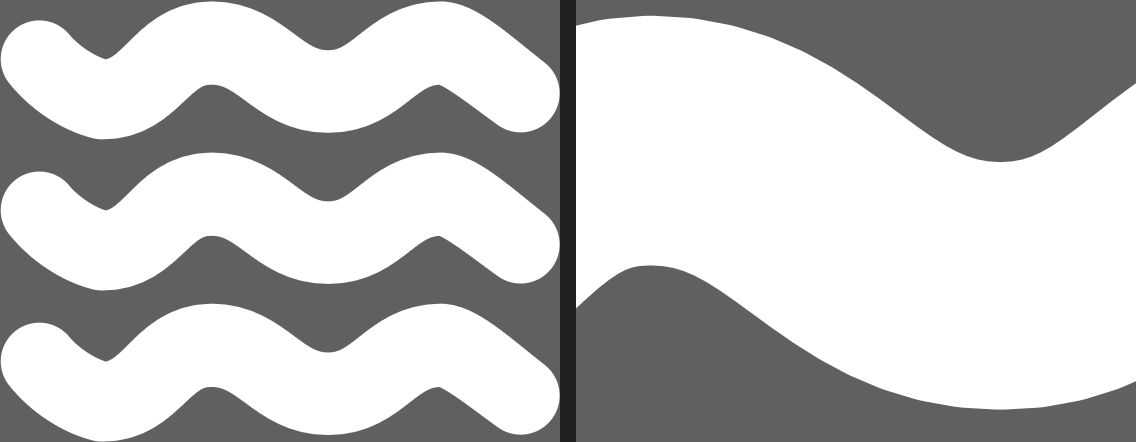
Left: the whole. Right: its middle third, enlarged.
Write a Shadertoy shader that draws this pattern.

```glsl
#define CANVAS vec2(768.0, 606.0)
#define ROW_PITCH 207.2
#define SEGMENTS 16
#define BEND 70.0
#define BACKGROUND vec3(0.376)
#define WAVE_COLOR vec3(1.0)

// Signed distance to a capsule; knots hold position in xy and radius in z
float capsule(vec2 p, vec3 a, vec3 b) {
    vec2 axis = b.xy - a.xy;
    float t = clamp(dot(p - a.xy, axis) / dot(axis, axis), 0.0, 1.0);
    return length(p - a.xy - axis * t) - mix(a.z, b.z, t);
}

// Cubic Bezier between two knots, with handles relative to each knot
vec3 curvePoint(vec3 a, vec2 handleA, vec3 b, vec2 handleB, float t) {
    float s = 1.0 - t;
    vec2 pos = s * s * s * a.xy + 3.0 * s * s * t * (a.xy + handleA)
             + 3.0 * s * t * t * (b.xy + handleB) + t * t * t * b.xy;
    return vec3(pos, mix(a.z, b.z, t));
}

float curve(vec2 p, vec3 a, vec2 handleA, vec3 b, vec2 handleB) {
    float dist = 1e5;
    vec3 from = a;
    for (int i = 1; i <= SEGMENTS; i++) {
        vec3 to = curvePoint(a, handleA, b, handleB, float(i) / float(SEGMENTS));
        dist = min(dist, capsule(p, from, to));
        from = to;
    }
    return dist;
}

// One thick wavy band with round ends, y pointing down
float wave(vec2 p) {
    vec3 start   = vec3( 54.0,  81.0, 53.0);
    vec3 valley1 = vec3(140.0, 136.5, 54.5);
    vec3 crest1  = vec3(290.0,  59.0, 57.0);
    vec3 valley2 = vec3(450.0, 125.5, 56.5);
    vec3 crest2  = vec3(605.0,  59.0, 57.0);
    vec3 end     = vec3(714.0, 128.0, 53.5);
    vec2 bend = vec2(BEND, 0.0);

    float d = curve(p, start, vec2(22.0, 27.0), valley1, vec2(-30.0, -7.0));
    d = min(d, curve(p, valley1, bend, crest1, -bend));
    d = min(d, curve(p, crest1, bend, valley2, -bend));
    d = min(d, curve(p, valley2, bend, crest2, -bend));
    return min(d, curve(p, crest2, vec2(24.0, 0.0), end, vec2(-44.0, -33.0)));
}

void mainImage(out vec4 fragColor, in vec2 fragCoord) {
    vec2 p = fragCoord / iResolution.xy * CANVAS;
    float pixel = CANVAS.y / iResolution.y;

    // Stack identical rows from the top edge
    p.y = mod(CANVAS.y - p.y, ROW_PITCH);

    float coverage = clamp(0.5 - wave(p) / pixel, 0.0, 1.0);
    fragColor = vec4(mix(BACKGROUND, WAVE_COLOR, coverage), 1.0);
}
```
